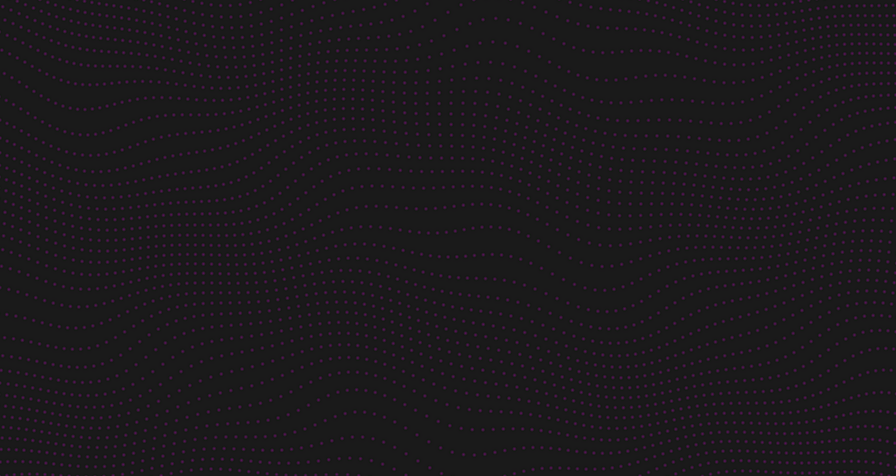
A Shadertoy shader for this background:

```glsl
// Rippling lattice of tiny magenta dots on charcoal.

// Maps canvas position (height = 1) to lattice coordinates: x = column, y = row.
vec2 lattice(vec2 p) {
    // Broad swell and finer ripple that bend the rows
    float swell = 0.05 * cos(5.5 * (p.x - 0.8 + 0.4 * (0.5 - p.y)));
    float ripple = 0.011 * cos(17.4 * (p.x - 0.72) + 2.0 * (p.y - 0.5));
    // Bands where the rows crowd together
    float crowding = 0.028 * sin(13.6 * (p.y - 0.35) + 4.4 * (p.x - 0.74));
    float row = p.y - swell - ripple + crowding;

    // Columns lean, and tighten towards the left and right edges
    float column = p.x + 0.04 * sin(3.34 * p.x)
                 + 0.03 * cos(5.0 * p.y + 3.0 * p.x)
                 + 0.007 * sin(11.0 * p.x - 9.0 * p.y);
    return vec2(column * 53.0, row * 34.0);
}

void mainImage(out vec4 fragColor, in vec2 fragCoord) {
    vec2 p = fragCoord / iResolution.y;
    vec2 cell = lattice(p);

    // Local Jacobian turns lattice offsets back into canvas distance
    float e = 0.001;
    mat2 jacobian = mat2(lattice(p + vec2(e, 0.0)) - lattice(p - vec2(e, 0.0)),
                         lattice(p + vec2(0.0, e)) - lattice(p - vec2(0.0, e))) / (2.0 * e);
    vec2 offset = inverse(jacobian) * (fract(cell) - 0.5);
    float d = length(offset);

    // Soft dot with a faint dark halo
    float dot0 = exp(-0.5 * pow(d / 0.0021, 2.0));
    float halo = exp(-pow((d - 0.0052) / 0.0013, 2.0));

    vec3 color = vec3(0.10);
    color = mix(color, vec3(0.07, 0.10, 0.07), halo);
    color = mix(color, vec3(1.0, 0.0, 1.0), 0.27 * dot0);
    fragColor = vec4(color, 1.0);
}
```
